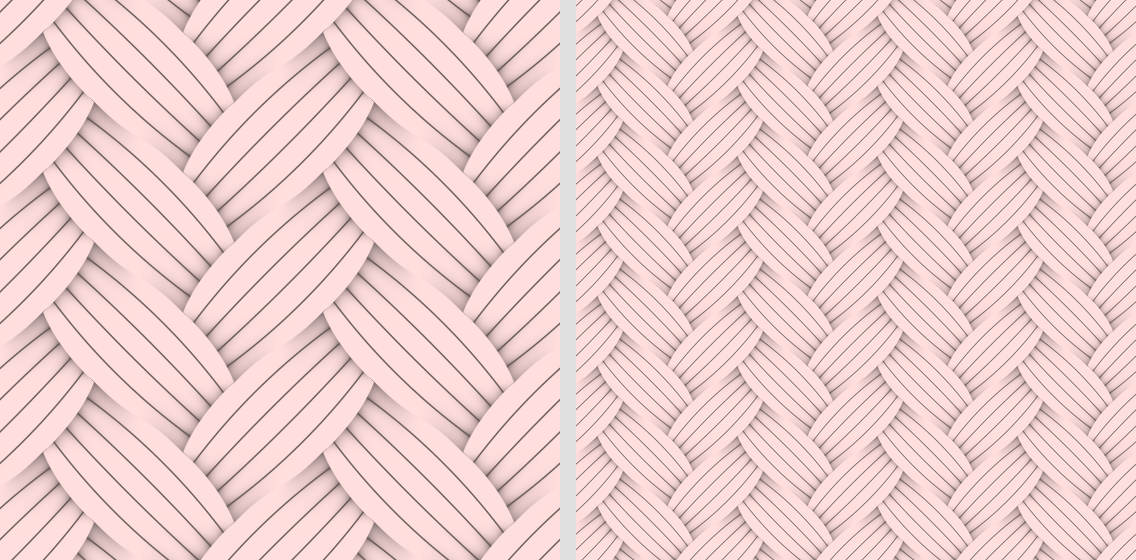
Left: one tile. Right: repeated 2 by 2.
Write a Shadertoy shader that draws this pattern.

```glsl
const float REPEATS_DOWN = 4.0;      // strands per canvas height; columns are half as many pairs
const vec3 STRAND_COLOR = vec3(1.0, 0.873, 0.865);
const vec3 SHADOW_COLOR = vec3(0.43, 0.37, 0.375);
const vec3 LINE_COLOR = vec3(0.40, 0.345, 0.335);
const float SEAM_MIN = 0.318;
const float SEAM_SPAN = 0.364;

// Slightly convex ramp from 0 to 1
float bulge(float k) {
    return k + 0.46 * k * (1.0 - k);
}

// Zigzag border between a rising column and its falling neighbour
float seamX(float y) {
    float s = 2.0 * fract(y + 0.25);
    float rise = bulge(fract(s));
    return SEAM_MIN + SEAM_SPAN * (s < 1.0 ? rise : 1.0 - rise);
}

// Border between two stacked strands of one column
float stackEdge(float x) {
    float bend = clamp(x / SEAM_MIN, -1.0, 1.0);
    return 0.8 * x - 0.5 - 0.02 * sin(3.14159 * bend);
}

// One strand, centred on the origin and rising to the right
vec3 strand(vec2 p, float px) {
    float along = (p.x + p.y) * 0.70711;
    float across = (p.y - p.x) * 0.70711;
    float side = along < 0.0 ? -1.0 : 1.0;
    vec2 q = p * side;

    // Four pinched grooves
    float halfWidth = 0.41 - 0.18 * along * along;
    float panel = (across / halfWidth + 1.0) * 2.5;
    float groove = abs(panel - clamp(round(panel), 1.0, 4.0)) * halfWidth / 2.5;

    // Shade where the end dives under the crossing strand
    float k = (q.y - 0.25) * 2.0;
    float hiddenX = SEAM_MIN + SEAM_SPAN * (1.0 - bulge(clamp(k, 0.0, 1.0)));
    float endDist = max(hiddenX - q.x, 0.0) * 0.81;
    float under = smoothstep(-0.1, 0.25, k);
    float shade = under * (0.42 * exp(-endDist / 0.045)
                + 0.55 * exp(-endDist / 0.16 - groove / 0.022));

    // Shade thrown by the stacked neighbour
    float stackDist = max(stackEdge(q.x) + 1.0 - q.y, 0.0) * 0.77;
    float stackShade = smoothstep(-0.02, 0.3, q.x) * exp(-stackDist / 0.055);
    shade += stackShade * (side > 0.0 ? 0.55 : 0.3);

    vec3 color = mix(STRAND_COLOR, SHADOW_COLOR, min(shade, 0.85));
    float lineMask = 1.0 - smoothstep(-0.6 * px, 0.6 * px, groove - 0.0055);
    return mix(color, LINE_COLOR, 0.92 * lineMask);
}

// Endless stack of strands, blended across their shared borders
vec3 column(vec2 p, float px) {
    float level = p.y - stackEdge(p.x);
    float index = floor(level);
    float h = level - index;
    float neighbour = index + (h < 0.5 ? -1.0 : 1.0);
    float edgeDist = min(h, 1.0 - h) * 0.77;
    vec3 ownColor = strand(p - vec2(0.0, index), px);
    vec3 nextColor = strand(p - vec2(0.0, neighbour), px);
    return mix(nextColor, ownColor, smoothstep(-0.7 * px, 0.7 * px, edgeDist));
}

// Wrap to one pair of columns, from -1 to 1
float wrapPair(float x) {
    return x - 2.0 * floor(x * 0.5 + 0.5);
}

void mainImage(out vec4 fragColor, in vec2 fragCoord) {
    vec2 p = fragCoord / iResolution.xy * REPEATS_DOWN + vec2(0.01, -0.02);
    float px = REPEATS_DOWN / iResolution.y;
    p.x = wrapPair(p.x);

    vec3 rising = column(p, px);
    vec3 falling = column(vec2(wrapPair(1.0 - p.x), p.y + 0.5), px);
    float inside = min(seamX(p.y) - p.x, seamX(-p.y) + p.x) * 0.81;
    vec3 color = mix(falling, rising, smoothstep(-0.7 * px, 0.7 * px, inside));
    fragColor = vec4(color, 1.0);
}
```
